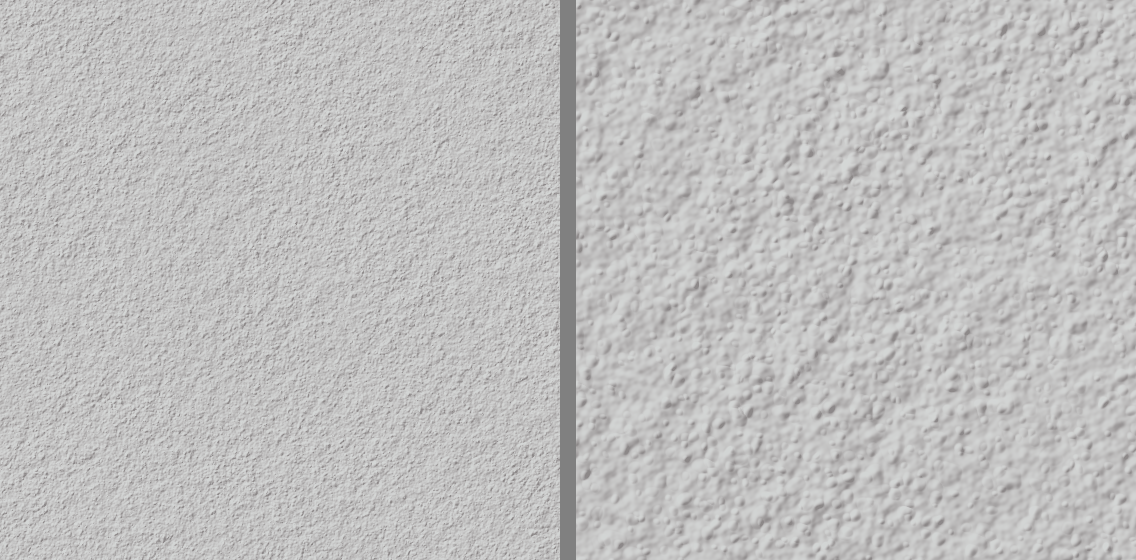
Left: the whole. Right: its middle third, enlarged.
Reproduce this texture procedurally as a Shadertoy shader.

```glsl
// Pale grey stucco wall under raking light from the upper left.
// A height field of layered gradient noise and two sizes of round nodules
// is shaded by its slope toward the light; shadows run deeper than highlights.

#define LIGHT_DIR normalize(vec2(-0.72, 0.69))
#define SLOPE_STEP 0.0012
#define RELIEF 1.10
#define NODULE_SCALE 72.0
#define GRIT_SCALE 128.0
#define NODULE_HEIGHT 0.85
#define GRIT_HEIGHT 1.10
#define MID_GREY vec3(0.764, 0.762, 0.761)
#define LIGHT_GAIN vec3(0.051, 0.056, 0.055)
#define SHADOW_BEND 0.010
#define MOTTLE 0.010

// Integer hash of a lattice cell, two values in 0..1
vec2 hash2(vec2 cell, uint seed) {
    uvec2 q = uvec2(ivec2(cell)) * uvec2(1597u, 3812u) + seed * 7919u;
    uint n = (q.x ^ (q.y * 2741u)) * 48271u;
    n = (n ^ (n >> 15)) * 739391u;
    n = (n ^ (n >> 13)) * 668265u;
    n ^= n >> 16;
    return vec2(n & 65535u, n >> 16) / 65535.0;
}

float cornerSlope(vec2 cell, vec2 offset, uint seed) {
    float angle = 6.28319 * hash2(cell, seed).x;
    return dot(vec2(cos(angle), sin(angle)), offset);
}

float gradientNoise(vec2 p, uint seed) {
    vec2 cell = floor(p), f = p - cell;
    vec2 u = f * f * f * (f * (f * 6.0 - 15.0) + 10.0);
    vec2 e = vec2(1.0, 0.0);
    float low = mix(cornerSlope(cell, f, seed),
                    cornerSlope(cell + e, f - e, seed), u.x);
    float high = mix(cornerSlope(cell + e.yx, f - e.yx, seed),
                     cornerSlope(cell + 1.0, f - 1.0, seed), u.x);
    return mix(low, high, u.y);
}

// Steep-rimmed domes of random size, thrown onto a jittered grid
float nodules(vec2 p, float share, uint seed) {
    vec2 cell = floor(p);
    float height = 0.0;
    for (int y = -1; y <= 1; y++)
    for (int x = -1; x <= 1; x++) {
        vec2 id = cell + vec2(x, y);
        vec2 kind = hash2(id, seed);
        if (kind.x > share) continue;
        float radius = mix(0.25, 0.55, kind.y * kind.y);
        vec2 d = (p - id - hash2(id, seed + 1u)) / radius;
        float dome = max(1.0 - dot(d, d), 0.0);
        height = max(height, radius * dome * sqrt(dome));
    }
    return height;
}

// Each octave is divided by its frequency, so weights act on slope
float stuccoHeight(vec2 p) {
    mat2 turn = mat2(0.80, 0.60, -0.60, 0.80);
    vec4 frequency = vec4(27.0, 60.0, 122.0, 225.0);
    vec4 weight = vec4(0.25, 0.42, 0.68, 0.74);
    float height = 0.0;
    vec2 q = p;
    for (int i = 0; i < 4; i++) {
        q = turn * q;
        height += weight[i] / frequency[i]
                * gradientNoise(q * frequency[i], uint(i + 1));
    }
    // Noise bends the outlines of the nodules and of the finer grit
    vec2 warp = 0.25 * vec2(gradientNoise(p * 95.0, 11u), gradientNoise(p * 95.0, 12u));
    float lumps = nodules(turn * p * NODULE_SCALE + warp, 0.45, 21u);
    float grit = nodules(p * GRIT_SCALE + warp, 0.60, 41u);
    return height + NODULE_HEIGHT * lumps / NODULE_SCALE
                  + GRIT_HEIGHT * grit / GRIT_SCALE;
}

void mainImage(out vec4 fragColor, in vec2 fragCoord) {
    vec2 p = fragCoord / iResolution.y;

    // Slope toward the light, with calmer and rougher patches
    vec2 halfStep = 0.5 * SLOPE_STEP * LIGHT_DIR;
    float slope = (stuccoHeight(p - halfStep) - stuccoHeight(p + halfStep)) / SLOPE_STEP;
    float roughness = 1.0 + 0.3 * gradientNoise(p * 9.0, 31u);
    float shade = clamp(slope * RELIEF * roughness, -2.7, 2.5);

    // Tone curve: compressed highlights, deep shadows, faint broad mottling
    vec3 color = MID_GREY + LIGHT_GAIN * shade - SHADOW_BEND * shade * shade;
    color += MOTTLE * gradientNoise(p * 4.0, 32u);
    fragColor = vec4(color, 1.0);
}
```
